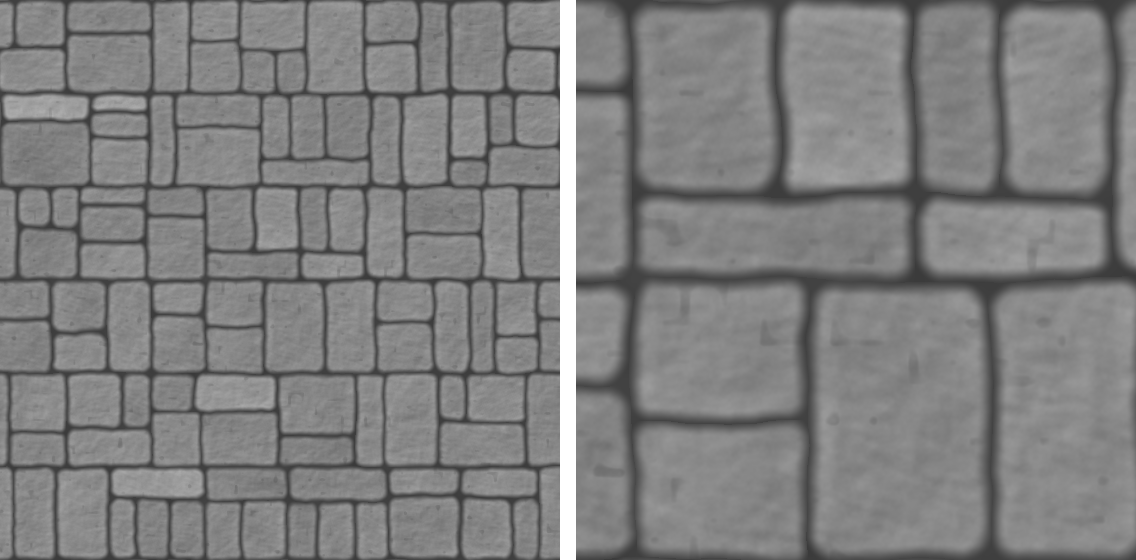
Left, the full canvas; right, a detail of the centre.
This texture is drawn by a three.js fragment shader. Its source:

```glsl
varying vec2 vUv;

const float BANDS = 6.0;            // courses up, and block groups across
const float GROUP_JITTER = 0.5;     // variation of group widths
const vec2 CUT_RANGE = vec2(0.29, 0.71);
const vec2 KEEP_AREA = vec2(0.28, 0.74);
const vec2 INSET = vec2(0.0024, 0.0044);
const vec2 CORNER = vec2(0.008, 0.015);
const float WOBBLE = 0.0050;
const float JOINT_SOFTNESS = 0.0055;
const float STONE_TONE = 0.525;
const float TONE_SPREAD = 0.055;
const float PALE_BOOST = 0.07;
const float MORTAR_TONE = 0.245;

float hash(vec2 p) {
  return fract(sin(dot(p, vec2(127.1, 311.7))) * 43758.5453);
}

float noise(vec2 p) {
  vec2 i = floor(p);
  vec2 f = fract(p);
  f = f * f * (3.0 - 2.0 * f);
  return mix(mix(hash(i), hash(i + vec2(1.0, 0.0)), f.x),
             mix(hash(i + vec2(0.0, 1.0)), hash(i + 1.0), f.x), f.y);
}

float fbm(vec2 p) {
  float sum = 0.0;
  float weight = 0.5;
  for (int i = 0; i < 4; i++) {
    sum += weight * noise(p);
    p = p * 2.03 + 17.3;
    weight *= 0.5;
  }
  return sum;
}

float groupEdge(float column, float row) {
  return column + GROUP_JITTER * hash(vec2(mod(column, BANDS), row + 31.0));
}

float roundedBox(vec2 p, vec2 halfSize, float radius) {
  vec2 q = abs(p) - halfSize + radius;
  return length(max(q, 0.0)) + min(max(q.x, q.y), 0.0) - radius;
}

// Signed distance to the stone at p (band units); id identifies the stone.
float stoneDistance(vec2 p, out vec2 id) {
  float row = floor(p.y);
  float seedRow = mod(row, BANDS);
  p.x += hash(vec2(seedRow, 7.0));
  float column = floor(p.x);
  if (p.x < groupEdge(column, seedRow)) column -= 1.0;

  vec2 low = vec2(groupEdge(column, seedRow), row);
  vec2 high = vec2(groupEdge(column + 1.0, seedRow), row + 1.0);
  id = vec2(mod(column, BANDS), seedRow) + 1.0;

  // Cut the group into stones, usually across its longer side
  for (int k = 0; k < 4; k++) {
    vec2 size = high - low;
    float keep = mix(KEEP_AREA.x, KEEP_AREA.y, hash(id + 3.7));
    if (size.x * size.y < keep) break;
    float cut = mix(CUT_RANGE.x, CUT_RANGE.y, hash(id + 9.1));
    float side;
    if (size.x > size.y * mix(0.65, 1.5, hash(id + 5.3))) {
      float x = low.x + size.x * cut;
      side = step(x, p.x);
      if (side > 0.5) low.x = x; else high.x = x;
    } else {
      float y = low.y + size.y * cut;
      side = step(y, p.y);
      if (side > 0.5) low.y = y; else high.y = y;
    }
    id = id * 2.0 + vec2(side, 11.0);
  }

  vec2 halfSize = 0.5 * (high - low) / BANDS - mix(INSET.x, INSET.y, hash(id + 1.3));
  float radius = min(mix(CORNER.x, CORNER.y, hash(id + 2.9)), min(halfSize.x, halfSize.y));
  return roundedBox((p - 0.5 * (low + high)) / BANDS, halfSize, radius);
}

void main() {
  // Hand-cut, wavering outlines
  vec2 wobble = vec2(noise(vUv * 24.0), noise(vUv * 24.0 + 53.0)) - 0.5;
  wobble += 0.4 * (vec2(noise(vUv * 75.0 + 9.0), noise(vUv * 75.0 + 81.0)) - 0.5);
  vec2 p = (vUv + WOBBLE * wobble) * BANDS;
  vec2 id;
  float d = stoneDistance(p, id);

  // Tone of each stone, with a few pale ones
  float tone = STONE_TONE + TONE_SPREAD * (hash(id + 6.1) - 0.5);
  tone += PALE_BOOST * step(0.97, hash(id + 8.7));

  // Mottling, brushed grain and chiselled relief
  vec2 local = vUv + id * 0.37;
  float angle = 0.9 * (hash(id + 4.4) - 0.5);
  vec2 along = vec2(cos(angle), sin(angle));
  vec2 grain = vec2(dot(local, along), dot(local, vec2(-along.y, along.x)));
  tone += 0.09 * (fbm(local * 16.0) - 0.47);
  tone += 0.035 * (noise(grain * vec2(60.0, 210.0)) - 0.5);
  tone += 0.13 * (fbm(local * 65.0) - fbm(local * 65.0 + vec2(-0.22, 0.3)));
  tone -= 0.06 * smoothstep(0.82, 0.95, noise(local * 85.0 + 23.0));

  // Worn rim, then dark joints that deepen along the courses
  tone += 0.025 * smoothstep(-0.016, -0.006, d);
  float joint = smoothstep(-JOINT_SOFTNESS, JOINT_SOFTNESS, d);
  float courseGap = abs(fract(p.y + 0.5) - 0.5) / BANDS;
  tone -= 0.05 * smoothstep(0.010, 0.0, courseGap);
  float mortar = MORTAR_TONE + 0.06 * (fbm(vUv * 30.0) - 0.47);
  gl_FragColor = vec4(vec3(mix(tone, mortar, joint)), 1.0);
}
```
